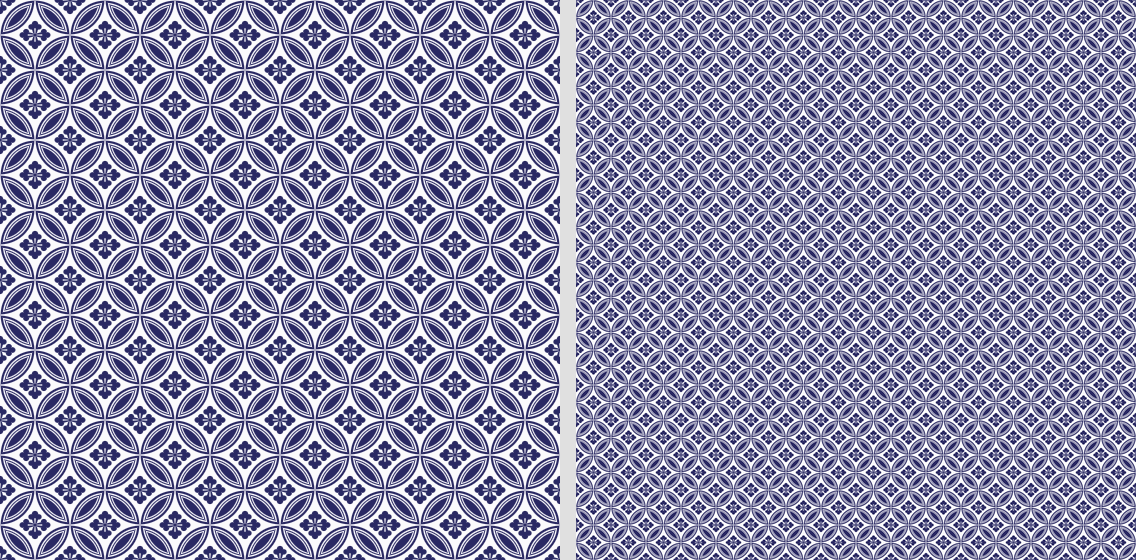
Left: one tile. Right: repeated 2 by 2.
Give the GLSL for this pattern, as a Shadertoy shader.

```glsl
// Indigo and white lattice of overlapping circles: banded leaves around four-petal flowers.

const float REPEATS = 8.0;
const vec3 INDIGO = vec3(0.16, 0.155, 0.39);
const vec3 WHITE = vec3(0.985, 0.985, 0.99);

// Share of a pixel of the given width that lies inside distance d.
float coverage(float d, float pixel) {
    return clamp(0.5 - d / pixel, 0.0, 1.0);
}

float circle(vec2 p, vec2 center, float radius) {
    return length(p - center) - radius;
}

// Rod along the x axis whose radius grows from r0 to r1.
float taperedRod(vec2 p, float x0, float x1, float r0, float r1) {
    float t = clamp((p.x - x0) / (x1 - x0), 0.0, 1.0);
    return length(p - vec2(mix(x0, x1, t), 0.0)) - mix(r0, r1, t);
}

// Dark band of a leaf between two insets from its edge.
float band(float leaf, float outer, float inner, float pixel) {
    return coverage(leaf + outer, pixel) - coverage(leaf + inner, pixel);
}

float leafInk(float leaf, float pixel) {
    return band(leaf, 0.009, 0.040, pixel)
         + band(leaf, 0.060, 0.075, pixel)
         + coverage(leaf + 0.091, pixel);
}

float flowerInk(vec2 p, float pixel) {
    // Slightly wider than tall, folded to half a petal.
    vec2 q = abs(p) / vec2(1.04, 0.95);
    q = q.x > q.y ? q : q.yx;

    // Three lobes on a base that narrows toward the center.
    float petal = circle(q, vec2(0.169, 0.0), 0.043);
    petal = min(petal, circle(q, vec2(0.122, 0.050), 0.041));
    petal = min(petal, taperedRod(q, 0.0, 0.115, 0.016, 0.052));

    // White vein along each petal.
    float vein = taperedRod(q, 0.026, 0.090, 0.005, 0.010);
    return coverage(petal, pixel) * (1.0 - coverage(vein, pixel));
}

void mainImage(out vec4 fragColor, in vec2 fragCoord) {
    vec2 p = REPEATS * fragCoord / iResolution.xy;
    float pixel = 1.1 * REPEATS / min(iResolution.x, iResolution.y);

    // Nearest flower centers of the two interleaved square grids.
    vec2 a = fract(p + 0.5) - 0.5;
    vec2 b = fract(p) - 0.5;

    // A leaf is the overlap of two neighboring circles.
    float leaf = max(length(a), length(b)) - 0.5;
    vec2 nearest = dot(a, a) < dot(b, b) ? a : b;

    float ink = clamp(leafInk(leaf, pixel) + flowerInk(nearest, pixel), 0.0, 1.0);
    fragColor = vec4(mix(WHITE, INDIGO, ink), 1.0);
}
```
